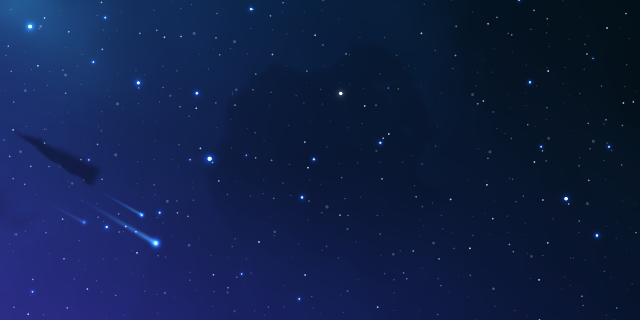
This background is drawn by a WebGL 2 fragment shader. Its source:

```glsl
#version 300 es
precision highp float;
// Night sky: blue-violet nebula fading to dark teal, scattered stars, three meteors.

#define STAR_CELL 0.058
#define STAR_DENSITY 0.6
#define GLOW_CELL 0.22
#define GLOW_DENSITY 0.42
#define DISC_CELL 0.16
#define DISC_DENSITY 0.4
#define CLOUD_WARP 0.26
#define HALO_BLUE vec3(0.07, 0.28, 0.85)

uniform vec2 u_resolution;
out vec4 fragColor;

float hash(vec2 p) {
    vec3 q = fract(p.xyx * vec3(0.1031, 0.1030, 0.0973));
    q += dot(q, q.yzx + 33.33);
    return fract((q.x + q.y) * q.z);
}

float noise(vec2 p) {
    vec2 i = floor(p), f = fract(p);
    f = f * f * (3.0 - 2.0 * f);
    return mix(mix(hash(i), hash(i + vec2(1, 0)), f.x),
               mix(hash(i + vec2(0, 1)), hash(i + 1.0), f.x), f.y);
}

float fbm(vec2 p) {
    float sum = 0.0, amp = 0.5;
    for (int i = 0; i < 5; i++) {
        sum += amp * noise(p);
        p = mat2(1.6, 1.2, -1.2, 1.6) * p + 7.3;
        amp *= 0.5;
    }
    return sum;
}

// Soft bell falloff with the given width.
float bell(float d, float width) { return exp(-d * d / (width * width)); }

float disc(float d, float radius, float pixel) {
    return 1.0 - smoothstep(radius - 0.5 * pixel, radius + 0.5 * pixel, d);
}

// x: distance along the segment from 0 to 1, y: distance to it.
vec2 segment(vec2 p, vec2 a, vec2 b) {
    vec2 ab = b - a;
    float t = clamp(dot(p - a, ab) / dot(ab, ab), 0.0, 1.0);
    return vec2(t, length(p - a - ab * t));
}

vec3 threeStops(vec3 a, vec3 b, vec3 c, float t) {
    return t < 1.0 ? mix(a, b, t) : mix(b, c, t - 1.0);
}

vec3 nebula(vec2 p) {
    vec2 warp = vec2(fbm(p * 6.0), fbm(p * 6.0 + 19.0)) - 0.48;
    vec2 q = p + CLOUD_WARP * warp;
    vec3 low  = threeStops(vec3(.18, .18, .55), vec3(.08, .12, .34), vec3(.03, .08, .18), p.x);
    vec3 mid  = threeStops(vec3(.12, .18, .45), vec3(.045, .11, .245), vec3(.02, .075, .13), p.x);
    vec3 high = threeStops(vec3(.10, .21, .42), vec3(.035, .13, .26), vec3(.01, .07, .10), p.x);
    vec3 color = threeStops(low, mid, high, p.y * 2.0);

    // Light spilling from the upper left corner.
    vec2 beam = segment(p + 0.4 * CLOUD_WARP * warp, vec2(0.07, 1.02), vec2(0.26, 0.80));
    color += vec3(.04, .14, .16) * bell(beam.y, 0.14) * (1.0 - 0.6 * beam.x);

    // Ragged arch that dissolves downwards, and a dark patch at the upper right.
    float arch = length((q - vec2(1.0, 0.44)) / vec2(0.36, 0.39));
    color *= 1.0 - 0.13 * (1.0 - smoothstep(0.93, 1.03, arch)) * smoothstep(0.1, 0.6, p.y);
    float patchEdge = smoothstep(1.28, 1.48, q.x) * (1.0 - 0.5 * smoothstep(1.5, 1.9, p.x));
    color *= 1.0 - 0.25 * patchEdge * smoothstep(0.4, 0.95, q.y);

    // Narrow ragged cloud: crisp lower edge, upper edge melting away.
    vec2 r = p + 0.35 * CLOUD_WARP * warp - vec2(0.18, 0.505);
    r = mat2(0.89, 0.46, -0.46, 0.89) * r;
    r = vec2(dot(p - vec2(0.18, 0.505), vec2(0.89, -0.46)), dot(r, vec2(0.0, 1.0)));
    r.y = dot(p + 0.35 * CLOUD_WARP * warp - vec2(0.18, 0.505), vec2(0.46, 0.89));
    float thick = 0.025 * smoothstep(-0.18, 0.06, r.x);
    float body = smoothstep(-thick - 0.006, -thick + 0.004, r.y) * (1.0 - smoothstep(0.0, thick + 0.01, r.y));
    color *= 1.0 - 0.36 * body * smoothstep(-0.19, -0.1, r.x) * (1.0 - smoothstep(0.12, 0.15, r.x));
    color *= 1.0 - 0.14 * bell(length(q - vec2(0.05, 0.35)), 0.06);
    return color * (0.9 + 0.2 * fbm(q * 3.0 + 4.0));
}

// x: distance to the star of this cell, y: its random size, z: present or not.
vec3 scatter(vec2 p, float cell, float density, float seed) {
    vec2 id = floor(p / cell) + seed;
    vec2 center = 0.2 + 0.6 * vec2(hash(id + 3.1), hash(id + 8.7));
    return vec3(length(fract(p / cell) - center) * cell, hash(id + 15.3), step(hash(id), density));
}

vec3 glowStar(float d, float radius, vec3 halo, float pixel) {
    return halo * (0.6 * bell(d, radius * 1.9) + 0.14 * bell(d, radius * 4.0))
         + vec3(0.8, 0.9, 1.0) * disc(d, radius, pixel);
}

vec3 meteor(vec2 p, vec2 tail, vec2 head, float size, float power) {
    vec2 s = segment(p, tail, head);
    float trail = s.x * s.x * bell(s.y, size * (0.5 + 0.5 * s.x));
    float d = length(p - head);
    return power * (vec3(.14, .38, .54) * trail + HALO_BLUE * bell(d, size * 1.7)
         + vec3(.6, .75, .8) * bell(d, size * 0.7));
}

void main() {
    vec2 p = gl_FragCoord.xy / u_resolution.y;
    float pixel = 1.0 / u_resolution.y;
    vec3 color = nebula(p);

    // Fine stars in two overlapping layers, then dim discs.
    for (int i = 0; i < 2; i++) {
        float k = float(i);
        vec3 s = scatter(p + 0.031 * k, STAR_CELL * (1.0 + 0.7 * k), STAR_DENSITY, 40.0 * k + 11.0);
        float light = mix(0.13, 0.75, pow(s.y, 4.0));
        color += s.z * light * vec3(.8, .9, 1.0) * disc(s.x, 0.0014 + 0.0015 * s.y, pixel);
    }
    vec3 dim = scatter(p, DISC_CELL, DISC_DENSITY, 90.0);
    color += dim.z * 0.18 * disc(dim.x, 0.003 + 0.002 * dim.y, pixel);

    // Scattered blue stars, then the leading ones.
    vec3 g = scatter(p, GLOW_CELL, GLOW_DENSITY, 130.0);
    color += g.z * (0.5 + 0.4 * g.y) * glowStar(g.x, 0.002 + 0.0018 * g.y, HALO_BLUE, pixel);
    color += glowStar(length(p - vec2(0.094, 0.917)), 0.0055, vec3(.08, .55, .95), pixel);
    color += glowStar(length(p - vec2(0.655, 0.504)), 0.0065, HALO_BLUE, pixel);
    color += glowStar(length(p - vec2(0.432, 0.741)), 0.0045, HALO_BLUE, pixel);
    color += glowStar(length(p - vec2(1.065, 0.708)), 0.0050, vec3(.32, .30, .26), pixel);
    color += glowStar(length(p - vec2(1.769, 0.379)), 0.0055, HALO_BLUE * 0.5, pixel);

    color += meteor(p, vec2(0.221, 0.396), vec2(0.487, 0.240), 0.0080, 1.0);
    color += meteor(p, vec2(0.286, 0.417), vec2(0.443, 0.328), 0.0045, 0.75);
    color += meteor(p, vec2(0.117, 0.383), vec2(0.263, 0.305), 0.0050, 0.3);
    fragColor = vec4(color, 1.0);
}
```
